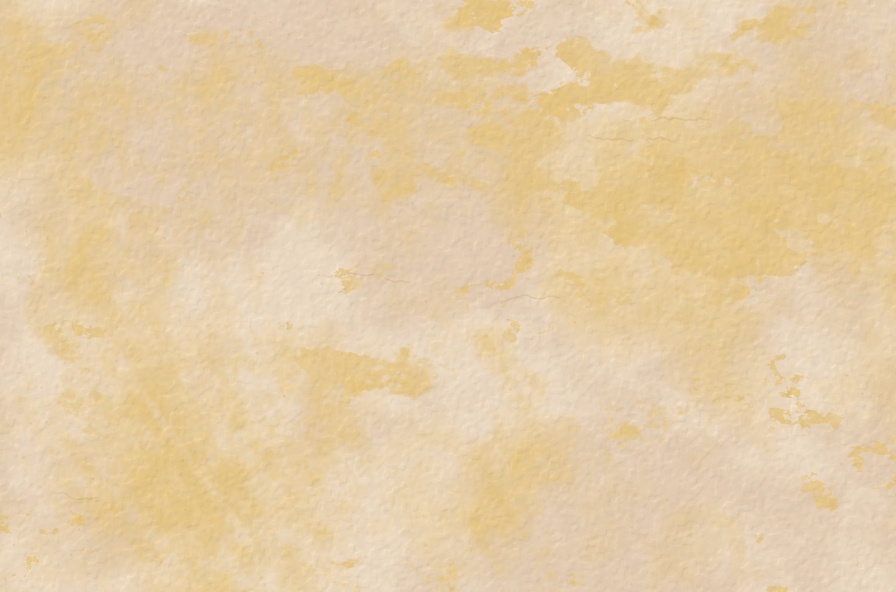
Give the GLSL for this texture, as a Shadertoy shader.

```glsl
// Weathered plaster wall: cream and pink ground under soft ochre washes,
// ragged flaking paint, dry brush streaks, faint hairlines and fine grain.
// All noise is a smooth cellular noise, layered in octaves.

const vec3 CREAM = vec3(0.918, 0.845, 0.756);
const vec3 PINK  = vec3(0.882, 0.793, 0.692);
const vec3 OCHRE = vec3(0.890, 0.764, 0.505);
const vec3 CRACK = vec3(0.780, 0.650, 0.460);
const float WASH_BASE    = 0.11;
const float WASH_REGION  = 0.52;
const float WASH_MOTTLE  = 1.60;
const float WASH_SCUFF   = 0.55;
const float STREAKINESS  = 0.34;
const float FLAKE_RAGGED = 2.3;
const float FLAKE_LIMIT  = 0.52;
const float GRAIN_SCALE  = 125.0;
const float GRAIN_DEPTH  = 0.060;
const float PIT_GRID     = 34.0;
const int   CRACKS       = 5;

// Regions: centre xy, radii zw, in canvas heights
const int WASHES = 7;
const vec4 WASH[WASHES] = vec4[WASHES](
    vec4(0.38, 0.24, 0.22, 0.22), vec4(0.58, 0.76, 0.36, 0.13),
    vec4(1.20, 0.68, 0.28, 0.18), vec4(0.02, 0.87, 0.08, 0.12),
    vec4(0.22, 0.64, 0.10, 0.22), vec4(0.88, 0.24, 0.06, 0.18),
    vec4(1.52, 0.70, 0.08, 0.20));
const int FLAKES = 6;
const vec4 FLAKE[FLAKES] = vec4[FLAKES](
    vec4(0.96, 0.88, 0.32, 0.13), vec4(1.20, 0.67, 0.22, 0.15),
    vec4(0.62, 0.34, 0.10, 0.05), vec4(1.40, 0.94, 0.16, 0.06),
    vec4(0.85, 0.74, 0.20, 0.05), vec4(0.48, 0.89, 0.24, 0.05));
const float COVER[FLAKES] = float[FLAKES](0.50, 0.85, 0.58, 0.50, 0.60, 0.40);

vec2 hash22(vec2 p) {
    vec3 q = fract(p.xyx * vec3(0.1031, 0.1030, 0.0973));
    q += dot(q, q.yzx + 33.33);
    return fract((q.xx + q.yz) * q.zy);
}

// Cell values blended by distance to their jittered centres
float cellNoise(vec2 p) {
    vec2 cell = floor(p), f = p - cell;
    float total = 0.0, weight = 1e-5;
    for (int i = 0; i < 9; i++) {
        vec2 o = vec2(i % 3 - 1, i / 3 - 1);
        vec2 d = o + hash22(cell + o + 100.0) - f;
        float w = exp(-6.0 * dot(d, d));
        total += w * hash22(cell + o + 371.0).x;
        weight += w;
    }
    return total / weight;
}

// Layered noise centred on zero; a higher gain gives rougher detail
float layers(vec2 p, int octaves, float gain) {
    float sum = 0.0, amp = 1.0, norm = 0.0;
    for (int i = 0; i < octaves; i++) {
        sum += amp * cellNoise(p);
        norm += amp;
        p = mat2(1.6, 1.2, -1.2, 1.6) * p + 17.3;
        amp *= gain;
    }
    return sum / norm - 0.5;
}

float falloff(vec2 p, vec4 region) {
    vec2 d = (p - region.xy) / region.zw;
    return exp(-0.6 * pow(dot(d, d), 2.0));
}

float relief(vec2 p) {
    return cellNoise(p * GRAIN_SCALE) + 0.5 * cellNoise(p * GRAIN_SCALE * 0.45 + 9.0);
}

// Dry brush marks: steep in the upper wall, diagonal in the lower
float streaks(vec2 p) {
    float upper = layers(vec2((p.x - 0.25 * p.y) * 50.0, p.y * 5.0), 2, 0.6);
    float lower = layers(vec2((p.x + 0.65 * p.y) * 45.0, p.y * 5.0), 2, 0.6);
    return mix(lower, upper, smoothstep(0.35, 0.6, p.y));
}

// Short broken horizontal hairlines
float cracks(vec2 p, float px) {
    float mask = 0.0, jag = 0.035 * layers(p * vec2(14.0, 3.0), 4, 0.6);
    for (int i = 0; i < CRACKS; i++) {
        vec2 h = hash22(vec2(float(i) * 7.0 + 3.0, 41.0));
        float span = 1.0 - smoothstep(0.04, 0.11, abs(p.x - h.x * 1.5));
        mask = max(mask, span * (1.0 - smoothstep(0.0, 0.001 + px, abs(p.y - h.y - jag))));
    }
    return mask * smoothstep(0.35, 0.6, cellNoise(p * 30.0));
}

float pits(vec2 p, float px) {
    vec2 g = p * PIT_GRID, h = hash22(floor(g) + 57.0);
    float d = length(fract(g) - 0.2 - 0.6 * h) / PIT_GRID;
    return step(0.975, hash22(floor(g) + 213.0).y) * (1.0 - smoothstep(0.0, 0.002 + px, d));
}

void mainImage(out vec4 fragColor, in vec2 fragCoord) {
    float px = 1.0 / iResolution.y;
    vec2 p = fragCoord * px;
    vec2 warped = p + 0.2 * vec2(layers(p * 6.0, 4, 0.6), layers(p * 6.0 + 40.0, 4, 0.6));
    float region = 0.0, cover = 0.0;
    for (int i = 0; i < WASHES; i++) region = max(region, falloff(warped, WASH[i]));
    for (int i = 0; i < FLAKES; i++) cover = max(cover, COVER[i] * falloff(warped, FLAKE[i]));

    // Scuffed wash, thinner between the flakes
    float wash = WASH_BASE + WASH_REGION * region + STREAKINESS * streaks(p) * (0.4 + region)
               + WASH_MOTTLE * layers(p * vec2(5.5, 4.6) + 80.0, 6, 0.58)
               + WASH_SCUFF * layers(p * 38.0 + 5.0, 3, 0.7) * (0.3 + region);
    wash = clamp(wash * (1.0 - 0.6 * cover), 0.0, 0.9);

    // Flakes, crisp in some places and worn in others
    float ragged = cover + FLAKE_RAGGED * layers(p * vec2(13.0, 18.0) + 25.0, 6, 0.62) - FLAKE_LIMIT;
    float edge = mix(0.05, 0.22, smoothstep(0.4, 0.7, cellNoise(p * 5.0 + 33.0)));
    float tone = 0.82 + 0.7 * layers(p * 14.0 + 61.0, 4, 0.65);
    float tint = mix(wash, max(wash, tone), smoothstep(-edge, edge, ragged));

    // Ground, paint, marks, then raking light from the upper left
    float pale = layers(p * 4.0 + 12.0, 6, 0.6);
    vec3 color = mix(mix(PINK, CREAM, smoothstep(-0.13, 0.13, pale)), OCHRE, tint);
    color = mix(color, CRACK, 0.35 * cracks(p, px) + 0.35 * pits(p, px));
    vec2 toLight = vec2(-0.0011, 0.0013);
    float shade = relief(p - toLight) - relief(p + toLight);
    color *= 1.0 + GRAIN_DEPTH * shade + 0.035 * layers(p * 60.0, 2, 0.8);
    fragColor = vec4(color, 1.0);
}
```
